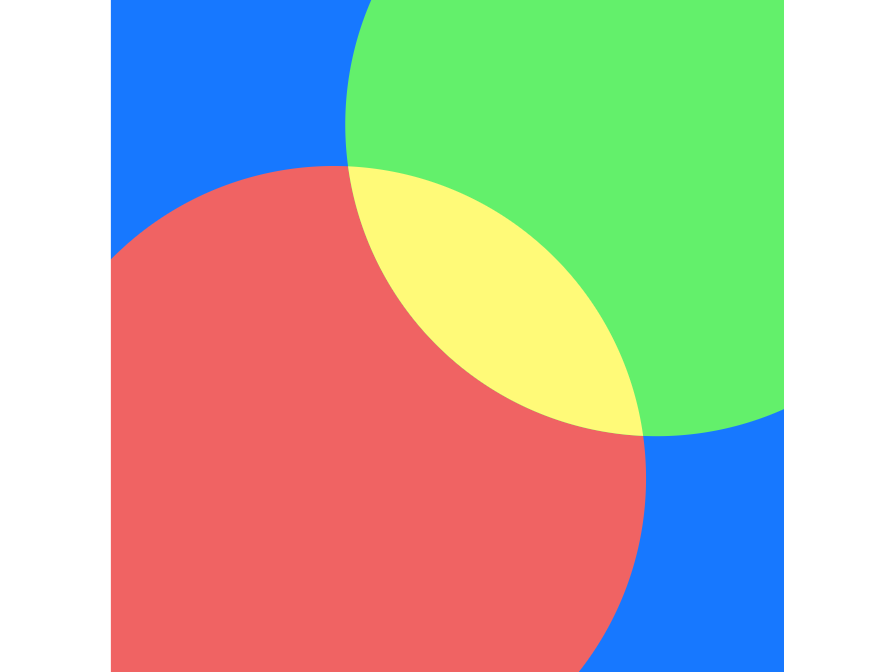
Reproduce this background procedurally as a WebGL 1 fragment shader.

```glsl
precision highp float;

uniform vec2 u_resolution;

// Lengths are in canvas heights, with x measured from the middle.
#define PANEL_LEFT -0.5017
#define PANEL_RIGHT 0.5
#define RED_CENTER vec2(-0.1701, 0.2882)
#define RED_RADIUS 0.4648
#define GREEN_CENTER vec2(0.3108, 0.8146)
#define GREEN_RADIUS 0.4637
#define WHITE vec3(1.0)
#define BLUE vec3(0.09, 0.47, 1.0)
#define RED vec3(0.94, 0.39, 0.39)
#define GREEN vec3(0.39, 0.94, 0.42)
#define YELLOW vec3(1.0, 0.98, 0.47)

// Coverage of a shape from its signed distance, smoothed over one pixel.
float coverage(float signedDistance) {
  return clamp(0.5 - signedDistance * u_resolution.y, 0.0, 1.0);
}

float disc(vec2 p, vec2 center, float radius) {
  return coverage(length(p - center) - radius);
}

void main() {
  vec2 p = (gl_FragCoord.xy - vec2(0.5 * u_resolution.x, 0.0)) / u_resolution.y;

  float panel = coverage(max(PANEL_LEFT - p.x, p.x - PANEL_RIGHT));
  float redDisc = disc(p, RED_CENTER, RED_RADIUS);
  float greenDisc = disc(p, GREEN_CENTER, GREEN_RADIUS);

  // Discs over the blue panel, then the lens where they overlap.
  vec3 color = mix(BLUE, RED, redDisc);
  color = mix(color, GREEN, greenDisc);
  color = mix(color, YELLOW, redDisc * greenDisc);

  gl_FragColor = vec4(mix(WHITE, color, panel), 1.0);
}
```
